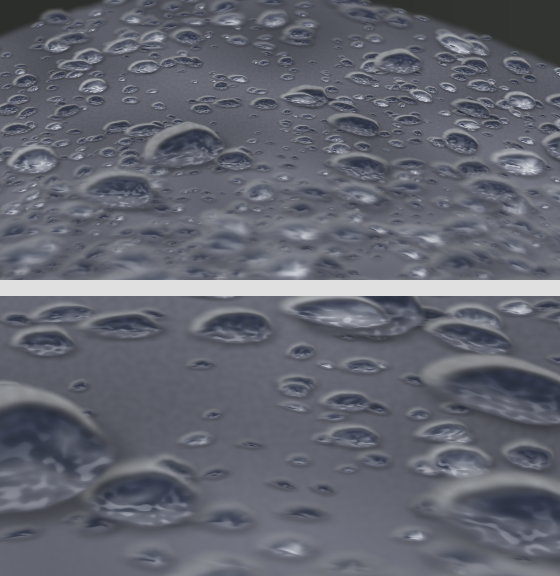
Top, the full canvas; bottom, a detail of the centre.
A Shadertoy shader for this texture:

```glsl
// Water drops beading on a grey-blue cloth hill, with a shallow depth of field.

#define CLOTH vec3(0.388, 0.396, 0.44)
#define BACKDROP vec3(0.18, 0.19, 0.18)
#define NAVY vec3(0.21, 0.235, 0.31)
#define HAZE vec3(0.44, 0.455, 0.51)
#define RIM vec3(0.61, 0.62, 0.635)
#define GLINT vec3(0.88, 0.89, 0.90)
#define LAYERS 5
#define SMALLEST_CELL 0.052
#define CELL_GROWTH 1.56
#define DENSITY 0.56
#define FOCUS_BLUR 0.0036
#define NEAR_BLUR 0.034

float hash(vec2 p) {
    vec3 a = fract(vec3(p.xyx) * 0.1031);
    a += dot(a, a.yzx + 33.33);
    return fract((a.x + a.y) * a.z);
}

vec2 hash2(vec2 p) {
    return vec2(hash(p), hash(p + 71.7));
}

// Gradient noise, roughly -0.6 to 0.6
float cornerSlope(vec2 cell, vec2 offset) {
    float angle = 6.2832 * hash(cell);
    return dot(vec2(cos(angle), sin(angle)), offset);
}

float noise(vec2 p) {
    vec2 i = floor(p), f = p - i;
    vec2 u = f * f * f * (f * (f * 6.0 - 15.0) + 10.0);
    vec2 e = vec2(1.0, 0.0);
    return mix(mix(cornerSlope(i, f), cornerSlope(i + e, f - e), u.x),
               mix(cornerSlope(i + e.yx, f - e.yx), cornerSlope(i + 1.0, f - 1.0), u.x), u.y);
}

float hillTop(float x) {
    float s = x - 0.8;
    return 1.04 - (s < 0.0 ? 0.27 : 0.2) * s * s;
}

float nearness(float y) {
    return smoothstep(0.54, 0.0, y);
}

float lensBlur(float y) {
    return FOCUS_BLUR + NEAR_BLUR * nearness(y) + 0.011 * smoothstep(0.74, 1.0, y);
}

// Pale shell, dark refracting core and broken highlights
vec3 dropColour(vec2 q, float radius, float soft, float seed) {
    float sharp = 1.0 - smoothstep(0.05, 0.6, soft);
    float inner = length((q - vec2(0.12, -0.13)) / vec2(0.87, 0.82)) - 1.0;
    float core = smoothstep(0.06 + soft, -0.06 - soft, inner);
    float mottle = noise(q * vec2(1.8, 2.3) + seed * 91.0);
    float sparkle = noise(q * (2.6 + 30.0 * radius) + seed * 57.0);

    vec3 shell = mix(HAZE * 0.8, RIM, smoothstep(-0.4, 0.4, q.y - 0.2 * q.x));
    shell *= 1.0 + 0.1 * sharp * sparkle;
    vec3 body = mix(NAVY, HAZE, smoothstep(0.35, -0.55, q.y + 0.9 * mottle));
    body *= 1.0 + 0.25 * sharp * sparkle;
    float lit = smoothstep(0.0, 0.42, sparkle + 0.5 * mottle) * smoothstep(0.6, -0.3, q.y);
    body = mix(body, GLINT, lit * sharp * (0.2 + 0.4 * seed));
    // Broad reflection that survives defocus
    float lobe = smoothstep(1.0, 0.0, length(q - vec2(0.25, -0.15) - 0.5 * mottle));
    body = mix(body, GLINT, lobe * 0.7 * smoothstep(0.4, 0.95, seed));

    vec3 colour = mix(shell, body, core) * mix(0.88, 1.1, seed);
    float crease = exp(-inner * inner / 0.01) * smoothstep(-0.1, 0.3, q.y);
    return colour * (1.0 - 0.28 * sharp * crease);
}

// One jittered grid of drops, drawn from back to front
vec3 addDrops(vec3 colour, vec2 p, float width, float layer) {
    vec2 cellSize = width * vec2(1.0, 0.58);
    vec2 home = floor(p / cellSize);
    float weight = 1.0 - 0.22 * abs(layer - 2.0);
    for (int j = 1; j >= -1; j--)
    for (int i = -1; i <= 1; i++) {
        vec2 cell = home + vec2(i, j);
        vec2 id = cell + 50.0 + 137.0 * layer;
        vec2 centre = (cell + 0.2 + 0.6 * hash2(id)) * cellSize;
        float near = nearness(centre.y);
        float density = DENSITY * weight + 0.25 * near + 0.5 * noise(centre * 4.0 + layer * 9.0);
        if (hash(id + 13.1) > density || centre.y > hillTop(centre.x)) continue;

        vec2 trait = hash2(id + 29.3);
        float radius = width * (0.17 + 0.22 * trait.x) * (1.0 + 0.2 * near);
        float height = radius * mix(0.46, 0.8, hash(id + 83.3));
        float tilt = 0.25 * (0.8 - centre.x) + 0.35 * (hash(id + 43.9) - 0.5);
        vec2 q = p - centre;
        q = vec2(q.x * cos(tilt) + q.y * sin(tilt), q.y * cos(tilt) - q.x * sin(tilt));
        q /= vec2(radius, height);
        if (dot(q, q) > 9.0) continue;

        // Domed top, flat foot, a tail on the left and a wobbly outline
        q.x /= q.x < 0.0 ? 1.0 + 0.5 * hash(id + 61.7) : 1.0;
        q.y /= q.y < 0.0 ? mix(0.62, 0.85, near) : 1.0;
        q += 0.16 * noise(q * 1.3 + trait * 40.0);
        float blur = lensBlur(centre.y);
        float soft = clamp(blur / height, 0.04, 0.7);
        float fade = min(1.0, 1.5 * height / blur);

        float shadow = smoothstep(0.25 + soft, -0.25 - soft, length(q + vec2(-0.08, 0.25)) - 1.0);
        colour *= 1.0 - mix(0.32, 0.2, near) * fade * shadow;
        float cover = smoothstep(soft, -soft, length(q) - 1.0);
        colour = mix(colour, dropColour(q, radius, soft, trait.y), 0.95 * fade * cover);
    }
    return colour;
}

void mainImage(out vec4 fragColor, in vec2 fragCoord) {
    vec2 p = fragCoord / iResolution.y;

    // Cloth with soft folds and fine grain
    float focus = FOCUS_BLUR / lensBlur(p.y);
    vec3 cloth = CLOTH * (1.0 + 0.28 * noise(p * vec2(2.5, 5.0)));
    cloth *= 1.0 + 0.06 * focus * noise(p * vec2(90.0, 120.0));
    cloth *= mix(1.05, 0.9, smoothstep(0.2, 0.95, p.y));

    // Dark backdrop behind the blurred ridge
    vec3 backdrop = BACKDROP * (0.95 + 0.12 * smoothstep(0.8, 2.0, p.x));
    float ridge = hillTop(p.x) + 0.015 * noise(vec2(p.x * 14.0, 3.0));
    vec3 colour = mix(cloth, backdrop, smoothstep(-0.018, 0.018, p.y - ridge));

    float width = SMALLEST_CELL;
    for (int k = 0; k < LAYERS; k++) {
        colour = addDrops(colour, p, width, float(k));
        width *= CELL_GROWTH;
    }
    fragColor = vec4(colour, 1.0);
}
```
